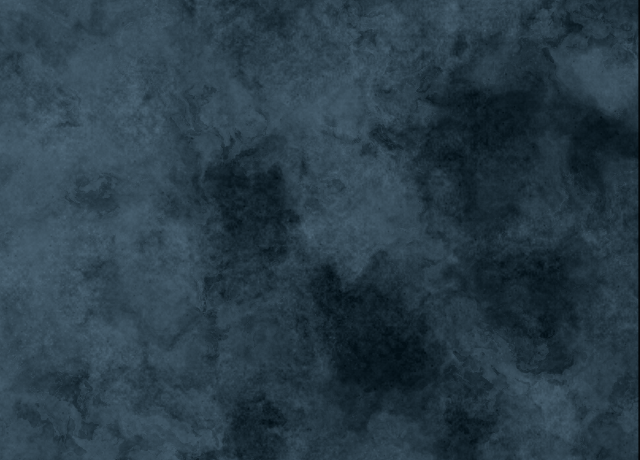
A Shadertoy shader for this texture:

```glsl
// Weathered slate-blue plaster: cloudy stains, crumbly mottling, faint veins and dust.

float hash(vec2 p) {
    return fract(sin(dot(p, vec2(127.1, 311.7))) * 43758.5453);
}

float noise(vec2 p) {
    vec2 i = floor(p), f = fract(p);
    f = f * f * (3.0 - 2.0 * f);
    return mix(mix(hash(i), hash(i + vec2(1, 0)), f.x),
               mix(hash(i + vec2(0, 1)), hash(i + vec2(1, 1)), f.x), f.y);
}

// Each octave is turned, so that no grid direction shows
float fbm(vec2 p) {
    float sum = 0.0, amp = 0.47;
    for (int i = 0; i < 6; i++) {
        p = mat2(1.6, 1.2, -1.2, 1.6) * p + 7.3;
        sum += amp * noise(p);
        amp *= 0.56;
    }
    return sum;
}

// Soft round stain
float stain(vec2 p, vec2 centre, float radius) {
    vec2 d = (p - centre) / radius;
    return exp(-dot(d, d));
}

// Sparse scattered dots; share is the fraction of cells that hold one
float dots(vec2 p, float cells, float radius, float share, float soft) {
    vec2 id = floor(p * cells);
    vec2 centre = 0.2 + 0.6 * vec2(hash(id + 3.1), hash(id + 8.7));
    float r = radius * (0.5 + hash(id + 5.3));
    float d = length(fract(p * cells) - centre) / cells;
    return step(hash(id + 1.9), share) * (1.0 - smoothstep(r - soft, r + soft, d));
}

void mainImage(out vec4 fragColor, in vec2 fragCoord) {
    vec2 p = fragCoord / iResolution.y;
    float aspect = iResolution.x / iResolution.y;
    float px = 1.0 / iResolution.y;

    // Warped coordinates give the stains ragged, drifting outlines
    vec2 warp = vec2(fbm(p * 3.5 + 11.0), fbm(p * 3.5 + 37.0)) - 0.5;
    vec2 q = p + 0.24 * warp;

    // Broad light, paler on the left, under three sizes of cloud
    float tone = 0.73 - 0.28 * p.x / aspect;
    tone += 0.75 * (fbm(q * 2.2 + 4.0) - 0.5);
    tone += 0.80 * (fbm(q * 5.5 + 21.0) - 0.5);
    tone += 0.50 * (fbm(p * 14.0 + 3.0 * warp + 63.0) - 0.5);

    // Large dark stains and pale clouds
    float dark = stain(q, vec2(0.56, 0.55), 0.13) + stain(q, vec2(0.77, 0.33), 0.11)
               + stain(q, vec2(0.86, 0.20), 0.11) + stain(q, vec2(1.03, 0.69), 0.13)
               + stain(q, vec2(1.16, 0.37), 0.12) + stain(q, vec2(1.34, 0.68), 0.09)
               + stain(q, vec2(0.54, 0.08), 0.07) + stain(q, vec2(1.00, 0.05), 0.08);
    float pale = stain(q, vec2(0.69, 0.66), 0.12) + stain(q, vec2(0.18, 0.82), 0.16)
               + stain(q, vec2(0.80, 0.91), 0.10) + stain(q, vec2(1.33, 0.86), 0.07)
               + stain(q, vec2(0.11, 0.42), 0.20);
    tone += 0.27 * pale - 0.52 * dark;

    // Crumbly dark mottling in loose patches
    float patches = smoothstep(0.50, 0.66, fbm(p * 3.0 + 53.0));
    tone -= 0.24 * patches * smoothstep(0.48, 0.64, fbm(p * 20.0 + 4.0 * warp));

    // Small pale blotches with uneven rims
    vec2 wobble = p + 0.07 * warp + 0.015 * (fbm(p * 20.0) - 0.5);
    tone += 0.16 * dots(wobble, 5.5, 0.018, 0.25, 0.012) * (0.5 + fbm(p * 16.0));

    // Hairline veins, broken up by a mask
    float vein = abs(fbm(q * 5.0 + 71.0) - 0.5);
    float veinMask = smoothstep(0.50, 0.68, fbm(p * 4.0 + 91.0));
    tone += 0.12 * veinMask * (1.0 - smoothstep(0.0, 0.016, vein));

    // Squash the extremes gently
    tone = 0.5 + 0.55 * tanh((tone - 0.5) * 1.85);

    // Fine surface grain, rougher in loose patches
    float rough = 0.7 + 0.7 * smoothstep(0.38, 0.62, fbm(p * 4.0 + 29.0));
    float grain = 0.12 * (noise(p * 75.0) - 0.5) + 0.14 * (noise(p * 150.0 + 13.0) - 0.5)
                + 0.13 * (noise(p.yx * 290.0 + 31.0) - 0.5);
    tone += rough * grain;

    // Pale dust and dark pits, each layer turned its own way
    float dustMask = smoothstep(0.45, 0.65, fbm(p * 4.0 + 17.0));
    for (int i = 0; i < 3; i++) {
        float k = float(i), turn = 0.6 + 0.9 * k;
        vec2 r = mat2(cos(turn), sin(turn), -sin(turn), cos(turn)) * p + 3.7 * k;
        tone += 0.18 * dustMask * dots(r, 55.0 + 23.0 * k, 0.0012, 0.16, px);
        tone -= 0.24 * dots(r + 9.0, 34.0 + 15.0 * k, 0.0013, 0.04, px);
    }

    vec3 deepTeal = vec3(0.030, 0.085, 0.115);
    vec3 slate = vec3(0.272, 0.362, 0.422);
    vec3 colour = mix(deepTeal, slate, clamp(tone, -0.08, 1.2));

    // Thin shadow along the right border
    colour *= 1.0 - 0.85 * smoothstep(aspect - 0.005, aspect - 0.002, p.x);
    fragColor = vec4(colour, 1.0);
}
```
